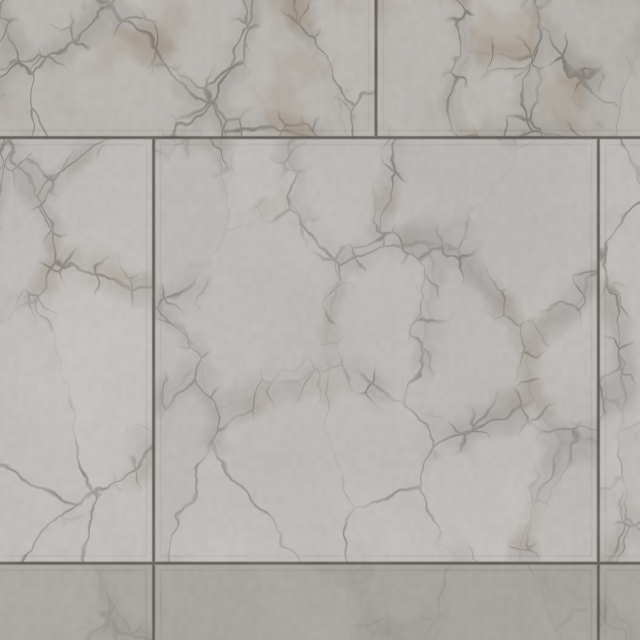
Give the GLSL for this texture, as a Shadertoy shader.

```glsl
#define SLAB_SIZE vec2(0.695, 0.665)
#define SLAB_ORIGIN vec2(0.24, 0.12)
#define JOINT_HALF 0.0022
#define BEVEL_WIDTH 0.011
#define VEIN_WIDTH 0.0032
#define COARSE_CELLS vec2(6.2, 4.3)
#define FINE_CELLS vec2(19.0, 14.0)
#define PALE_STONE vec3(0.748, 0.737, 0.724)
#define GREY_STONE vec3(0.655, 0.638, 0.615)
#define VEIN_COLOR vec3(0.43, 0.41, 0.385)
#define OCHRE vec3(0.63, 0.57, 0.50)
#define JOINT_COLOR vec3(0.39, 0.365, 0.345)

float hash(vec2 p) {
    return fract(sin(dot(p, vec2(127.1, 311.7))) * 43758.545);
}

vec2 hash2(vec2 p) {
    return vec2(hash(p), hash(p + 17.3));
}

float noise(vec2 p) {
    vec2 i = floor(p), f = fract(p);
    f = f * f * (3.0 - 2.0 * f);
    return mix(mix(hash(i), hash(i + vec2(1, 0)), f.x),
               mix(hash(i + vec2(0, 1)), hash(i + vec2(1, 1)), f.x), f.y);
}

float fbm(vec2 p) {
    float sum = 0.0, amp = 0.5;
    for (int i = 0; i < 5; i++) {
        sum += amp * noise(p);
        p = mat2(1.6, 1.2, -1.2, 1.6) * p + 3.7;
        amp *= 0.5;
    }
    return sum;
}

// Distance to the nearest cell border (x) and a random value per cell (y)
vec2 fragments(vec2 p) {
    vec2 cell = floor(p), f = fract(p), nearest = vec2(0), home = vec2(0);
    float best = 8.0, border = 8.0;
    for (int y = -1; y <= 1; y++)
    for (int x = -1; x <= 1; x++) {
        vec2 g = vec2(x, y), r = g + hash2(cell + g) - f;
        if (dot(r, r) < best) { best = dot(r, r); nearest = r; home = g; }
    }
    for (int y = -2; y <= 2; y++)
    for (int x = -2; x <= 2; x++) {
        vec2 g = home + vec2(x, y), r = g + hash2(cell + g) - f, gap = r - nearest;
        if (dot(gap, gap) > 1e-4)
            border = min(border, dot(0.5 * (r + nearest), normalize(gap)));
    }
    return vec2(border, hash(cell + home + 5.1));
}

// Brecciated marble: broad fragments with crushed seams between them
vec3 marble(vec2 p, float row, float px) {
    vec2 warp = vec2(fbm(p * 9.0), fbm(p * 9.0 + 31.0)) - 0.5;
    vec2 ripple = vec2(noise(p * 55.0), noise(p * 55.0 + 9.0)) - 0.5;
    vec2 q = p + 0.085 * warp + 0.009 * ripple;
    vec2 coarse = fragments(q * COARSE_CELLS);
    vec2 fine = fragments((q + 0.03 * warp.yx) * FINE_CELLS);
    float coarseDist = coarse.x / COARSE_CELLS.y;
    float fineDist = fine.x / FINE_CELLS.y;

    float presence = smoothstep(0.33, 0.62, fbm(p * 8.0 + 70.0));
    float crushed = (1.0 - smoothstep(0.008, 0.042, coarseDist))
                  * smoothstep(0.38, 0.6, fbm(p * 6.0 + 12.0));
    float weight = 0.35 + 0.65 * noise(p * 28.0 + 4.0);
    float seam = (1.0 - smoothstep(0.0, VEIN_WIDTH + px, coarseDist)) * (0.15 + 0.85 * presence);
    float crack = (1.0 - smoothstep(0.0, 0.8 * VEIN_WIDTH + px, fineDist)) * crushed;

    // The lower course is dull, the upper one stained
    float dull = step(row, -0.5), stained = step(0.5, row);
    vec3 col = mix(PALE_STONE, GREY_STONE, 0.93 * dull + 0.22 * stained);
    col += 0.022 * (coarse.y - 0.5) + 0.055 * (fbm(p * 5.0) - 0.48);
    col += 0.018 * (noise(p * vec2(130.0, 90.0)) - 0.5);
    col -= crushed * (0.025 + 0.04 * fine.y) * (1.0 - 0.4 * dull);
    float rust = smoothstep(0.5, 0.72, fbm(p * 10.0 + 44.0)) * (0.3 * crushed + 0.3 * stained);
    col = mix(col, OCHRE, rust);
    float vein = max(0.62 * seam, 0.6 * crack) * weight * (1.0 + 0.25 * stained - 0.6 * dull);
    return mix(col, VEIN_COLOR, vein);
}

void mainImage(out vec4 fragColor, in vec2 fragCoord) {
    vec2 uv = fragCoord / iResolution.xy;
    float px = 1.0 / iResolution.y;

    // Courses of slabs; the upper one is shifted by half a slab
    vec2 grid = (uv - SLAB_ORIGIN) / SLAB_SIZE;
    float row = floor(grid.y);
    grid.x += 0.5 * max(row, 0.0);
    vec2 slab = floor(grid), local = fract(grid) * SLAB_SIZE;
    vec2 edge = min(local, SLAB_SIZE - local);
    float joint = min(edge.x, edge.y);

    vec3 col = marble(uv + 20.0 * hash2(slab + 3.0), row, px);
    col += 0.012 * (hash(slab + 8.0) - 0.5);

    // Worn bevel: a soft pale rim with a faint inner crease
    float worn = 0.4 + 0.6 * noise(uv * 22.0);
    col += 0.025 * worn * (1.0 - smoothstep(0.5 * BEVEL_WIDTH, BEVEL_WIDTH, joint));
    float crease = 1.0 - smoothstep(0.0, 0.0015 + px, abs(joint - BEVEL_WIDTH));
    col -= 0.035 * crease * worn;

    // Joint line with a shadow bleeding into the stone
    col *= 1.0 - 0.14 * worn * exp(-joint / 0.004);
    float line = 1.0 - smoothstep(JOINT_HALF - px, JOINT_HALF + px, joint);
    col = mix(col, JOINT_COLOR, line * (0.75 + 0.25 * worn));

    fragColor = vec4(col, 1.0);
}
```
